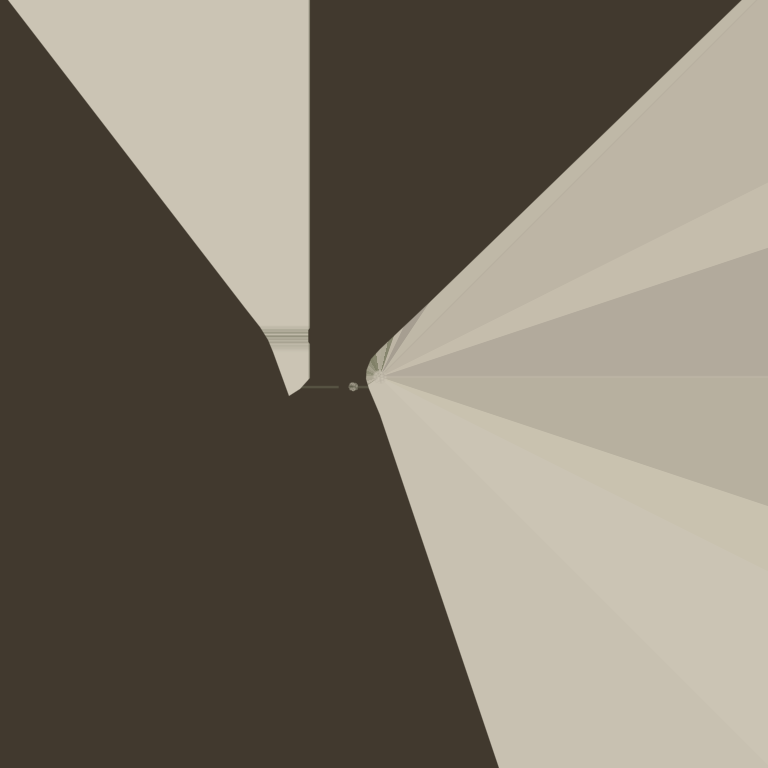
Give the GLSL for this background, as a Shadertoy shader.

```glsl
// Two pale beams on dark umber: a banded shard and a fan of wedges around a small hub.

const vec3 UMBER = vec3(0.253, 0.225, 0.180);
const vec3 MOSS  = vec3(0.42, 0.42, 0.34);
const vec3 CREAM = vec3(0.796, 0.769, 0.706);
const vec3 SAND  = vec3(0.784, 0.757, 0.694);
const vec3 STONE = vec3(0.741, 0.710, 0.647);
const vec3 ASH   = vec3(0.698, 0.667, 0.612);
const vec2 HUB   = vec2(0.4945, 0.5092);
const int CORNERS = 11;

float hash(float n) { return fract(sin(n * 91.7) * 437.58); }

vec2 hash2(vec2 p) {
    return fract(sin(vec2(dot(p, vec2(12.7, 31.1)), dot(p, vec2(26.9, 18.3)))) * 437.58);
}

// Distance to the nearest scattered cell point
float cellular(vec2 p) {
    float nearest = 2.0;
    for (int y = -1; y <= 1; y++)
        for (int x = -1; x <= 1; x++) {
            vec2 cell = floor(p) + vec2(x, y);
            nearest = min(nearest, length(cell + hash2(cell) - p));
        }
    return nearest;
}

// Signed distance to a closed outline, negative inside
float outline(vec2 p, vec2 v[CORNERS]) {
    float d = 9.0, side = 1.0;
    for (int i = 0; i < CORNERS; i++) {
        vec2 a = v[i], b = v[(i + 1) % CORNERS];
        vec2 e = b - a, w = p - a;
        vec2 gap = w - e * clamp(dot(w, e) / dot(e, e), 0.0, 1.0);
        d = min(d, dot(gap, gap));
        bool up = a.y <= p.y, down = b.y > p.y;
        bool turn = e.x * w.y > e.y * w.x;
        if (up == down && up == turn) side = -side;
    }
    return side * sqrt(d);
}

float fill(float d, float soft) { return 1.0 - smoothstep(-soft, soft, d); }

// Thin horizontal stroke between two x positions
float stroke(vec2 p, float x0, float x1, float y, float halfWidth, float soft) {
    float across = fill(abs(p.y - y) - halfWidth, soft);
    return across * fill(x0 - p.x, soft) * fill(p.x - x1, soft);
}

// Switch to the next wedge colour beyond a given angle
vec3 wedge(vec3 base, vec3 next, float angle, float start, float soft) {
    return mix(base, next, smoothstep(start - soft, start + soft, angle));
}

vec3 fanColour(vec2 p, float px) {
    vec2 q = p - HUB;
    float r = length(q);
    float angle = degrees(atan(q.y, q.x + 1e-6));
    if (angle < -110.0) angle += 360.0;
    float soft = min(degrees(0.7 * px / max(r, px)), 3.0);

    vec3 c = SAND;
    c = wedge(c, CREAM, angle, -45.0, soft);
    c = wedge(c, vec3(0.788, 0.761, 0.686), angle, -26.6, soft);
    c = wedge(c, vec3(0.718, 0.690, 0.624), angle, -18.4, soft);
    c = wedge(c, ASH, angle, 0.0, soft);
    c = wedge(c, vec3(0.773, 0.741, 0.675), angle, 18.4, soft);
    c = wedge(c, STONE, angle, 26.6, soft);
    c = wedge(c, vec3(0.750, 0.722, 0.655), angle, 45.0, soft);
    c = wedge(c, ASH * 0.93, angle, 56.3, soft);
    c = wedge(c, STONE, angle, 64.5, soft);

    // Narrow grey spokes behind the hub
    vec3 spoke = mix(MOSS * 1.2, STONE, hash(floor(angle / 11.0)));
    c = wedge(c, spoke, angle, 71.0, soft);
    c = wedge(c, SAND, angle, 215.0, soft);

    // Seams along the axis and the diagonal
    c = mix(c, STONE, 0.8 * stroke(p, HUB.x, 1.2, HUB.y, 0.0012, px));
    float diagonal = abs(q.x - q.y) * 0.707;
    c = mix(c, ASH, 0.7 * fill(diagonal - 0.0006, px) * step(0.0, q.x));

    vec3 speckle = mix(CREAM, ASH, cellular(p * 260.0));
    return mix(c, speckle, 0.8 * fill(r - 0.0085, 0.002));
}

vec3 shardColour(vec2 p) {
    float band = fill(abs(p.y - 0.559) - 0.015, 0.004);
    float ripple = 0.5 + 0.3 * sin(p.y * 1500.0) + 0.2 * sin(p.y * 930.0 + 1.0);
    float depth = exp(-pow((p.y - 0.563) / 0.011, 2.0));
    vec3 c = mix(CREAM, MOSS, band * (0.12 + 0.5 * ripple * depth));
    return mix(c, MOSS, 0.6 * smoothstep(0.4005, 0.4036, p.x));
}

void mainImage(out vec4 fragColor, in vec2 fragCoord) {
    vec2 p = fragCoord / iResolution.xy;
    float px = 0.8 / iResolution.y;

    vec2 fan[CORNERS] = vec2[CORNERS](
        vec2(1.1, 1.13), vec2(0.56, 0.607), vec2(0.495, 0.5456), vec2(0.483, 0.5326),
        vec2(0.4772, 0.518), vec2(0.4766, 0.5065), vec2(0.4805, 0.4935),
        vec2(0.4948, 0.4596), vec2(0.6834, -0.1), vec2(1.2, -0.1), vec2(1.2, 1.13));
    vec2 shard[CORNERS] = vec2[CORNERS](
        vec2(-0.0666, 1.1), vec2(0.319, 0.599), vec2(0.3385, 0.5742), vec2(0.349, 0.5573),
        vec2(0.3555, 0.5417), vec2(0.3763, 0.4844), vec2(0.3906, 0.4935),
        vec2(0.4036, 0.5078), vec2(0.4036, 0.8), vec2(0.4036, 1.1), vec2(0.2, 1.1));

    // Faint thread and pebble between the beams
    vec3 c = UMBER;
    float thread = stroke(p, 0.385, 0.441, 0.496, 0.0015, px) + stroke(p, 0.465, 0.482, 0.496, 0.0015, px);
    c = mix(c, MOSS, 0.5 * thread);
    float pebble = length(p - vec2(0.460, 0.4967)) + 0.002 * cellular(p * 180.0);
    c = mix(c, mix(STONE, MOSS, cellular(p * 300.0)), 0.8 * fill(pebble - 0.0065, 0.0012));

    // Beams, the shard with a shallow notch in its right side
    float notch = 0.4015 - p.x + 0.002 * smoothstep(0.007, 0.011, abs(p.y - 0.5625));
    float shardEdge = max(outline(p, shard), -notch);
    c = mix(c, shardColour(p), fill(shardEdge, px));
    c = mix(c, fanColour(p, px), fill(outline(p, fan), px));
    fragColor = vec4(c, 1.0);
}
```
